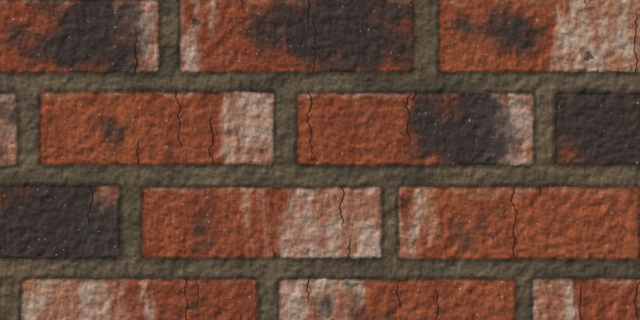
Reproduce this texture procedurally as a Shadertoy shader.

```glsl
// Weathered brick wall in running bond: rounded boxes with ragged edges sit in
// rough mortar. Gradient noise drives soot, lime bloom, cracks, specks and relief.
// Lengths are in canvas heights.

const vec2 PITCH = vec2(0.807, 0.2904);        // brick plus joint
const vec2 JOINT = vec2(0.066, 0.064);         // mortar width
const float ROW_BASE = -0.129;                 // lower joint of row 0
const vec4 ROW_START = vec4(0.026, 0.409, 0.086, 0.529); // first joint per row
const float CORNER = 0.014;
const float CRACK_WIDTH = 0.0016;
const int CRACKS = 3;
const float SPECK_GRID = 38.0;
const float RELIEF = 0.55;

const vec3 MORTAR_LIGHT = vec3(0.39, 0.335, 0.265);
const vec3 MORTAR_DARK = vec3(0.27, 0.24, 0.20);
const vec3 DEEP_RED = vec3(0.37, 0.21, 0.16);
const vec3 RED = vec3(0.47, 0.25, 0.175);
const vec3 ORANGE = vec3(0.55, 0.31, 0.20);
const vec3 SALMON = vec3(0.57, 0.41, 0.33);
const vec3 LIME = vec3(0.64, 0.57, 0.51);
const vec3 SOOT = vec3(0.20, 0.19, 0.185);
const vec3 CRACK = vec3(0.13, 0.09, 0.075);

// Soot and lime level of each brick, rows upward; the sign picks the brick end.
const vec2 WEAR[16] = vec2[16](
    vec2(0.30, 0.20), vec2(0.00, -0.48), vec2(-0.22, -0.27), vec2(0.30, -0.15),
    vec2(0.75, 0.12), vec2(-0.12, 0.46), vec2(-0.15, -0.08), vec2(0.00, 0.00),
    vec2(0.50, 0.25), vec2(-0.10, 0.20), vec2(0.50, 0.22), vec2(-0.80, 0.05),
    vec2(0.55, 0.15), vec2(0.65, -0.10), vec2(-0.28, 0.48), vec2(0.00, 0.00));

vec2 hash2(vec2 p) {
    uvec2 v = uvec2(ivec2(floor(p))) * 1664525u + 1013904223u;
    for (int i = 0; i < 2; i++) {
        v.x += v.y * 1664525u;
        v.y += v.x * 1664525u;
        v ^= v >> 16u;
    }
    return vec2(v & 0xffffu) / 65535.0;
}

float corner(vec2 cell, vec2 offset) {
    return dot(hash2(cell) * 2.0 - 1.0, offset);
}

// Gradient noise, roughly -1 to 1.
float noise(vec2 p) {
    vec2 i = floor(p), f = p - i;
    vec2 u = f * f * f * (f * (f * 6.0 - 15.0) + 10.0), e = vec2(1.0, 0.0);
    float low = mix(corner(i, f), corner(i + e, f - e), u.x);
    float high = mix(corner(i + e.yx, f - e.yx), corner(i + 1.0, f - 1.0), u.x);
    return 1.6 * mix(low, high, u.y);
}

float fbm(vec2 p) {
    float sum = 0.0, gain = 0.55;
    for (int i = 0; i < 4; i++) {
        sum += gain * noise(p);
        p = mat2(1.6, 1.2, -1.2, 1.6) * p + 17.3;
        gain *= 0.5;
    }
    return sum;
}

float roundBox(vec2 p, vec2 halfSize, float radius) {
    vec2 q = abs(p) - halfSize + radius;
    return length(max(q, 0.0)) + min(max(q.x, q.y), 0.0) - radius;
}

// Wandering upright cracks that start at the upper or lower edge.
float cracks(vec2 p, vec2 halfSize, vec2 id, float px) {
    float mask = 0.0;
    for (int i = 0; i < CRACKS; i++) {
        vec2 h = hash2(id * 7.0 + vec2(float(i) * 3.0, 31.0));
        float x = (h.x * 1.8 - 0.9) * halfSize.x;
        x += 0.014 * noise(vec2(p.y * 20.0, h.x * 50.0)) + 0.005 * noise(vec2(p.y * 70.0, h.y * 50.0));
        float along = (h.y > 0.4 ? 1.0 : -1.0) * p.y / halfSize.y;
        float tip = fract(h.y * 8.0) * 1.8 - 1.0;
        float line = 1.0 - smoothstep(CRACK_WIDTH - px, CRACK_WIDTH + px, abs(p.x - x));
        mask = max(mask, line * smoothstep(tip, tip + 0.3, along));
    }
    return mask;
}

float specks(vec2 uv, float px) {
    vec2 g = uv * SPECK_GRID, id = floor(g), h = hash2(id);
    float radius = mix(0.05, 0.13, h.x * h.y);
    float d = length(g - id - 0.2 - 0.6 * h) - radius;
    return step(0.8, hash2(id + 99.0).x) * (1.0 - smoothstep(-px, px, d / SPECK_GRID));
}

vec3 brickColor(vec2 p, vec2 halfSize, vec2 uv, vec2 id, vec2 wear, float px) {
    vec2 n = p / halfSize, h = hash2(id + 57.0);
    float blotch = fbm(uv * 9.0), streak = fbm(uv * vec2(16.0, 4.0) + 40.0);
    vec3 col = mix(DEEP_RED, RED, smoothstep(-0.45, 0.15, blotch + 0.3 * h.y));
    col = mix(col, ORANGE, 0.8 * smoothstep(-0.2, 0.6, streak + h.x - 0.4));

    // Lime bloom from one end and along the top
    float end = sign(wear.y) * n.x - 1.0 + 2.0 * abs(wear.y);
    float bloom = smoothstep(-0.15, 0.2, end + 0.6 * streak + 0.3 * blotch);
    bloom = max(bloom, h.y * smoothstep(0.8, 1.05, n.y + 0.6 * blotch));
    col = mix(col, mix(SALMON, LIME, smoothstep(-0.3, 0.35, streak - blotch)), 0.85 * bloom);

    // Soot blot
    float blot = 1.3 * abs(wear.x) - 0.15 - length(vec2(n.x - 0.4 * sign(wear.x), 0.45 * n.y));
    col = mix(col, SOOT, 0.88 * smoothstep(-0.2, 0.3, blot + 0.8 * fbm(uv * 7.0 + 80.0)));
    col = mix(col, SOOT, 0.7 * smoothstep(0.42, 0.55, fbm(uv * 14.0 + 120.0)));

    col = mix(col, LIME, 0.7 * specks(uv, px));
    return mix(col, CRACK, 0.85 * cracks(p, halfSize, id, px));
}

void mainImage(out vec4 fragColor, in vec2 fragCoord) {
    vec2 uv = fragCoord / iResolution.y;
    float px = 1.0 / iResolution.y;

    // Brick cell
    int row = clamp(int(floor((uv.y - ROW_BASE) / PITCH.y)), 0, 3);
    vec2 cell = vec2((uv.x - ROW_START[row]) / PITCH.x + 1.0, (uv.y - ROW_BASE) / PITCH.y);
    vec2 id = floor(cell), h = hash2(id + 11.0);
    vec2 p = (fract(cell) - 0.5) * PITCH + (h - 0.5) * vec2(0.012, 0.008);
    vec2 halfSize = 0.5 * (PITCH - JOINT) + (h.yx - 0.5) * vec2(0.014, 0.006);

    // Ragged outline
    float d = roundBox(p, halfSize, CORNER);
    d += 0.004 * noise(uv * 14.0) + 0.004 * fbm(uv * 45.0);

    // Mortar, shaded beside the bricks
    vec3 mortar = mix(MORTAR_DARK, MORTAR_LIGHT, smoothstep(-0.6, 0.5, fbm(uv * vec2(5.0, 9.0))));
    mortar *= mix(0.72, 1.0, smoothstep(0.0, 0.018, d));

    // Brick with a worn, darker rim
    vec2 wear = WEAR[row * 4 + clamp(int(id.x), 0, 3)];
    vec3 brick = brickColor(p, halfSize, uv, id, wear, px);
    brick *= mix(0.72, 1.0, smoothstep(0.0, 0.010, -d + 0.004 * noise(uv * 30.0)));

    float edge = max(px, 0.0015);
    vec3 col = mix(mortar, brick, 1.0 - smoothstep(-edge, edge, d));

    // Surface relief lit from the upper left, plus fine grain
    vec2 s = uv * 32.0;
    col *= 1.0 + RELIEF * (fbm(s) - fbm(s + vec2(-0.2, 0.25))) + 0.08 * noise(uv * 95.0);
    fragColor = vec4(clamp(col, 0.0, 1.0), 1.0);
}
```
